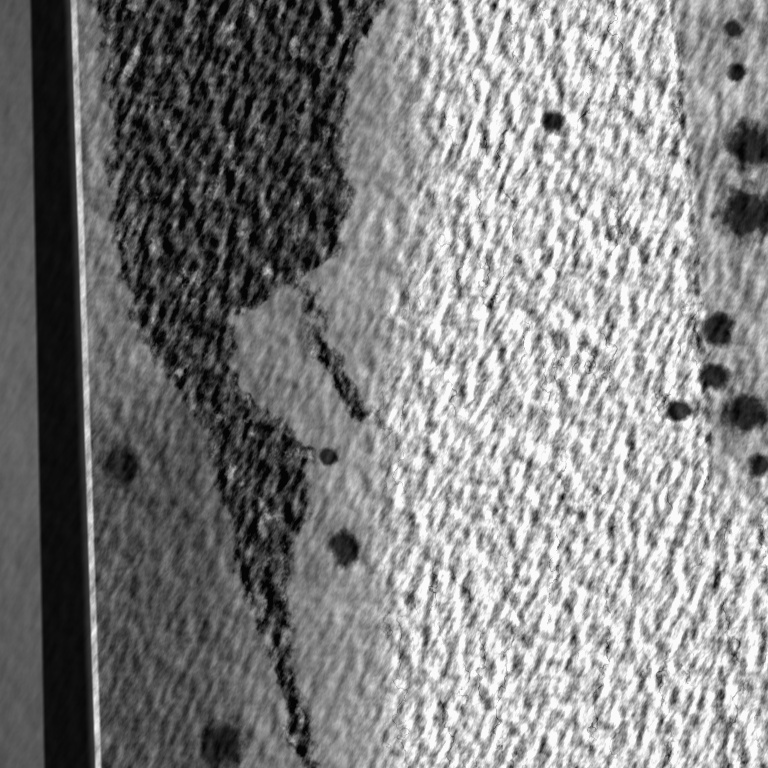
Give the GLSL for this texture, as a Shadertoy shader.

```glsl
// Weathered grey stone slab: a smooth metal-like rim on the left, a rough dark
// crust, and a bright chipped face with a seam and pits on the right.
// Broad masks set the tone; embossed, slanted gradient noise gives the relief.

const float RIM_TONE = 0.32;
const float GROOVE_TONE = 0.05;
const float CRUST_TONE = 0.17;
const float LEDGE_TONE = 0.45;
const float FACE_TONE = 0.78;
const float FACE_RELIEF = 0.62;
const float SHADE_RELIEF = 0.20;
const float CRUST_RELIEF = 0.42;
const vec2 GRAIN_DIR = vec2(0.40, 0.917);   // direction of the streaks
const vec2 GRAIN_FREQ = vec2(62.0, 30.0);   // across, along
const vec2 LIGHT_STEP = vec2(0.34, 0.22);   // emboss offset in grain space

// Left and right limits of the crust, evenly spaced from top to bottom
const int ROWS = 13;
const vec2 CRUST[ROWS] = vec2[ROWS](
    vec2(.120, .50), vec2(.138, .46), vec2(.146, .45), vec2(.146, .456),
    vec2(.154, .44), vec2(.172, .30), vec2(.225, .31), vec2(.277, .405),
    vec2(.289, .405), vec2(.312, .375), vec2(.344, .375), vec2(.365, .395),
    vec2(.388, .415));

// Pits: centre and radius
const int PITS = 14;
const vec3 PIT[PITS] = vec3[PITS](
    vec3(.977, .811, .035), vec3(.974, .724, .040), vec3(.935, .570, .024),
    vec3(.931, .510, .019), vec3(.970, .462, .030), vec3(.885, .466, .016),
    vec3(.960, .906, .014), vec3(.956, .961, .013), vec3(.720, .841, .016),
    vec3(.428, .406, .013), vec3(.159, .392, .026), vec3(.287, .030, .034),
    vec3(.450, .285, .025), vec3(.990, .392, .016));

vec2 gradientAt(vec2 cell) {
    vec3 q = fract(vec3(cell.xyx) * vec3(.1031, .1030, .0973));
    q += dot(q, q.yzx + 33.33);
    float angle = 6.28318 * fract((q.x + q.y) * q.z);
    return vec2(cos(angle), sin(angle));
}

float gradientNoise(vec2 p) {
    vec2 i = floor(p), f = fract(p);
    vec2 u = f * f * f * (f * (f * 6.0 - 15.0) + 10.0);
    vec2 o = vec2(0.0, 1.0);
    float low = mix(dot(gradientAt(i), f), dot(gradientAt(i + o.yx), f - o.yx), u.x);
    float high = mix(dot(gradientAt(i + o.xy), f - o.xy), dot(gradientAt(i + o.yy), f - o.yy), u.x);
    return mix(low, high, u.y);
}

float fbm(vec2 p) {
    float sum = 0.0, amp = 1.0;
    for (int k = 0; k < 4; k++) {
        sum += amp * gradientNoise(p);
        p = mat2(1.6, 1.1, -1.1, 1.6) * p + 17.3;
        amp *= 0.55;
    }
    return sum;
}

float segmentDistance(vec2 p, vec2 a, vec2 b) {
    vec2 ab = b - a;
    return length(p - a - ab * clamp(dot(p - a, ab) / dot(ab, ab), 0.0, 1.0));
}

// Positive inside the crust and its trailing vein
float crustDepth(vec2 p, float down) {
    float row = clamp(down, 0.0, 0.9999) * float(ROWS - 1);
    int k = int(row);
    vec2 side = mix(CRUST[k], CRUST[k + 1], fract(row));
    float body = min(p.x - side.x, side.y - p.x);
    float vein = min(segmentDistance(p, vec2(.400, .625), vec2(.415, .555)),
                     segmentDistance(p, vec2(.415, .555), vec2(.472, .462)));
    return max(body, 0.013 - vein);
}

void mainImage(out vec4 fragColor, in vec2 fragCoord) {
    vec2 p = fragCoord / iResolution.xy;
    float down = 1.0 - p.y;

    // Slanted relief and broader stains
    vec2 across = vec2(GRAIN_DIR.y, -GRAIN_DIR.x);
    vec2 grain = vec2(dot(p, across), dot(p, GRAIN_DIR)) * GRAIN_FREQ;
    float relief = fbm(grain) - fbm(grain + LIGHT_STEP);
    float stain = fbm(p * vec2(16.0, 12.0) + 4.0);
    float rough = fbm(p * vec2(48.0, 38.0) + 9.0);

    // Shaded ledge rising to the bright face
    float start = mix(0.475, 0.435, smoothstep(0.2, 0.6, down));
    float face = smoothstep(start, start + 0.14, p.x + 0.025 * stain);
    float lowerLeft = smoothstep(0.46, 0.60, down) * (1.0 - smoothstep(0.24, 0.36, p.x));
    float shade = LEDGE_TONE - 0.15 * lowerLeft + 0.07 * stain
                + 0.10 * smoothstep(0.34, 0.46, p.x);
    float tone = mix(shade, FACE_TONE + 0.06 * stain, face);
    tone += relief * mix(SHADE_RELIEF, FACE_RELIEF, face);

    // Upright cracks on the face
    float crack = abs(gradientNoise(vec2(p.x * 24.0 + 0.4 * rough, p.y * 6.0)));
    tone -= 0.22 * face * (1.0 - smoothstep(0.0, 0.07, crack)) * smoothstep(-0.2, 0.4, stain + 0.1);

    // Seam and the duller strip beyond it
    float seam = p.x - (0.875 + 0.10 * down - 0.03 * down * down) - 0.004 * rough;
    float dull = smoothstep(-0.005, 0.015, seam) * (1.0 - smoothstep(0.58, 0.72, down));
    tone = mix(tone, 0.60 + 0.16 * stain + 0.30 * relief, dull);
    tone -= 0.25 * (1.0 - smoothstep(0.001, 0.006, abs(seam)));

    // Dark crust with lighter flecks
    float depth = crustDepth(p, down) + 0.016 * rough + 0.010 * stain;
    float crust = smoothstep(-0.006, 0.010, depth);
    float fleck = smoothstep(0.25, 0.75, rough + 0.4 * stain);
    tone = mix(tone, CRUST_TONE + 0.28 * fleck + CRUST_RELIEF * relief, crust * 0.95);

    // Pits
    for (int k = 0; k < PITS; k++) {
        float d = length(p - PIT[k].xy) / PIT[k].z + 0.40 * rough;
        float hole = 1.0 - smoothstep(0.55, 1.20, d);
        tone = mix(tone, 0.09 + 0.12 * relief, 0.92 * hole);
    }

    // Rim, black groove and its lit edge
    float edge = 0.094 + 0.032 * down;
    float grooveStart = 0.040 + 0.018 * down;
    float rim = RIM_TONE + 0.06 * sin(3.14159 * down) + 0.03 * stain + 0.04 * relief;
    float groove = GROOVE_TONE + 0.02 * relief + 0.16 * smoothstep(edge - 0.014, edge - 0.002, p.x);
    float left = mix(rim, groove, smoothstep(-0.003, 0.003, p.x - grooveStart));
    tone = mix(left, tone, smoothstep(-0.003, 0.002, p.x - edge));
    float glint = 1.0 - smoothstep(0.002, 0.006, abs(p.x - edge - 0.002));
    tone = mix(tone, 0.82 + 0.25 * relief, 0.85 * glint);

    fragColor = vec4(vec3(clamp(tone, 0.02, 0.98)), 1.0);
}
```
